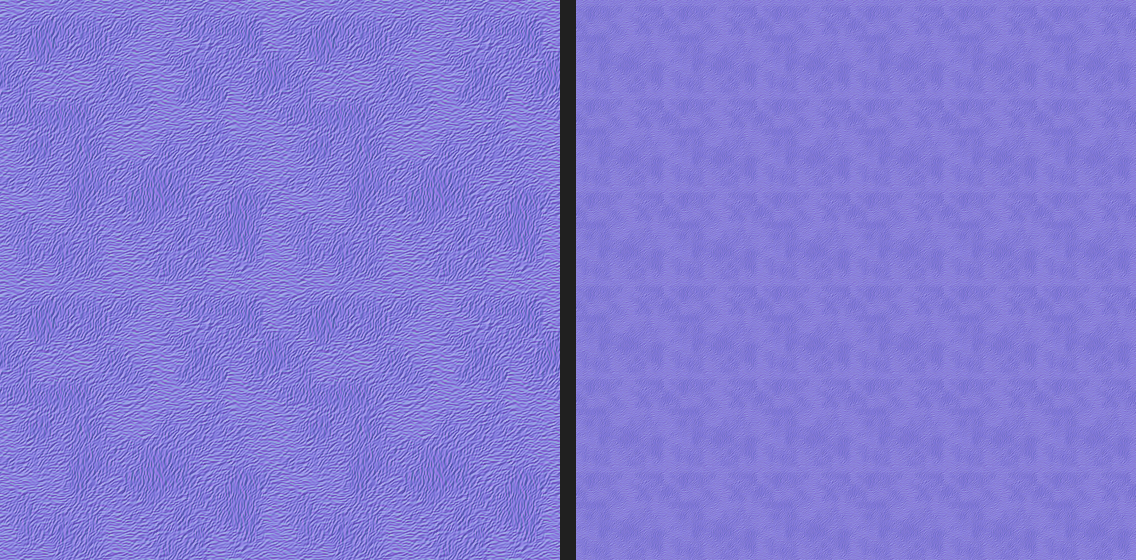
Left: one tile. Right: repeated 3 by 3.
Write a WebGL 2 fragment shader that draws this texture map.

```glsl
#version 300 es
precision highp float;
// Normal map of finely wrinkled leather, repeated twice along each side.
// Short wave packets are scattered over a wrapped grid, each turned by a
// slowly varying grain direction; their summed slope is encoded as colour.

uniform vec2 u_resolution;
out vec4 outColor;

const float REPEATS = 2.0;
const float CELLS = 48.0; // packet cells along one repeat
const float TAU = 6.2831853;

float hash(vec2 p) {
    return fract(sin(dot(p, vec2(127.1, 311.7))) * 43758.5453);
}

// Value noise that wraps after a whole number of lattice steps.
float wrappedNoise(vec2 p, float period) {
    vec2 i = floor(p);
    vec2 f = fract(p);
    f = f * f * (3.0 - 2.0 * f);
    vec2 a = mod(i, period);
    vec2 b = mod(i + 1.0, period);
    return mix(mix(hash(a), hash(vec2(b.x, a.y)), f.x),
               mix(hash(vec2(a.x, b.y)), hash(b), f.x), f.y);
}

// How upright the wrinkles stand: 0 is nearly level, 1 nearly vertical.
float uprightness(vec2 tile) {
    float n = 0.55 * wrappedNoise(tile * 7.0, 7.0)
            + 0.45 * wrappedNoise(tile * 16.0 + 0.5, 16.0);
    return smoothstep(0.2, 0.85, n);
}

// Slope of the surface, summed over the packets of the nearby cells.
vec2 wrinkleSlope(vec2 p) {
    vec2 home = floor(p);
    vec2 slope = vec2(0.0);
    for (int y = -1; y <= 1; y++) {
        for (int x = -1; x <= 1; x++) {
            vec2 cell = home + vec2(x, y);
            vec2 id = mod(cell, CELLS);
            float grain = mix(0.0, 1.5, uprightness((id + 0.5) / CELLS));
            for (int k = 0; k < 3; k++) {
                vec2 seed = id + float(k) * vec2(53.0, 97.0);
                vec2 centre = cell + vec2(hash(seed + 11.3), hash(seed + 27.9));
                vec2 d = p - centre;
                float window = max(0.0, 1.0 - dot(d, d));

                // Packets stray in direction and wavelength, so ridges break up.
                float angle = grain + 1.1 * (hash(seed + 41.7) - 0.5);
                vec2 across = vec2(-sin(angle), cos(angle));
                float waves = mix(1.0, 2.4, hash(seed + 63.1));
                float phase = TAU * (waves * dot(d, across) + hash(seed + 85.4));
                slope += window * window * sin(phase) * across;
            }
        }
    }
    return slope;
}

void main() {
    vec2 tile = gl_FragCoord.xy / u_resolution * REPEATS;
    vec2 slope = wrinkleSlope(tile * CELLS);

    // Flatten the steepest slopes; green points downwards.
    vec2 tilt = vec2(-slope.x, slope.y) / sqrt(1.0 + 0.4 * dot(slope, slope));
    float shade = 0.1 * tilt.x + 0.045 * tilt.y - 0.04 * dot(tilt, tilt);
    vec3 color = vec3(0.518 + 0.14 * tilt.x + 0.055 * tilt.y,
                      0.485 + 0.05 * tilt.x + 0.15 * tilt.y,
                      0.865 + shade);

    // Level patches catch a little more light than upright ones.
    color += vec3(0.05, 0.045, 0.025) * (0.45 - uprightness(tile));
    outColor = vec4(clamp(color, 0.0, 1.0), 1.0);
}
```
